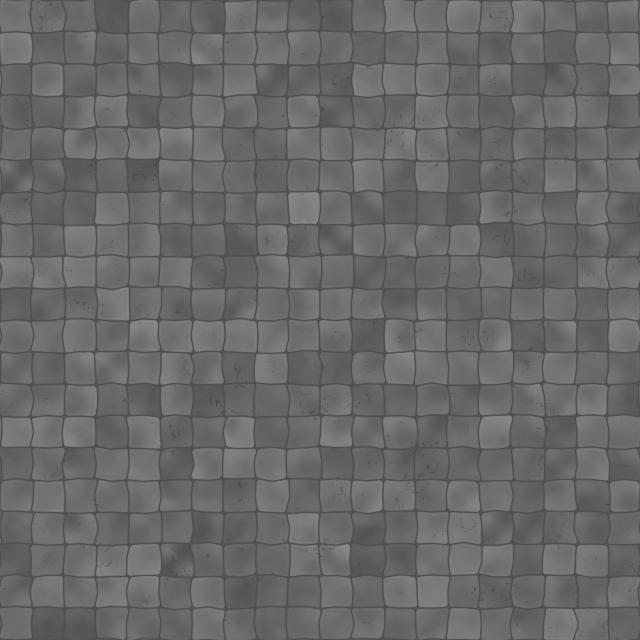
A WebGL 1 fragment shader for this texture:

```glsl
precision highp float;
// Grid of worn grey stone tiles with wavy dark joints, mottled faces and fine pits.

uniform vec2 u_resolution;

#define TILES 20.0
#define JOINT_WIDTH 0.042
#define CORNER_RADIUS 0.09
#define EDGE_WOBBLE 0.13
#define TONE_SPREAD 0.095
#define MOTTLE 0.13
#define CENTRE_SHADE 0.035
#define WEAR_DEPTH 0.07
#define STONE_COLOR vec3(0.422, 0.422, 0.416)
#define JOINT_COLOR vec3(0.315, 0.315, 0.310)

float hash(vec2 p) {
  return fract(sin(dot(p, vec2(127.1, 311.7))) * 43758.5453);
}

// Value noise that wraps after the given number of lattice cells.
float noise(vec2 p, vec2 period, float seed) {
  vec2 i = floor(p);
  vec2 f = fract(p);
  vec2 u = f * f * (3.0 - 2.0 * f);
  vec2 lo = mod(i, period) + seed;
  vec2 hi = mod(i + 1.0, period) + seed;
  return mix(mix(hash(lo), hash(vec2(hi.x, lo.y)), u.x),
             mix(hash(vec2(lo.x, hi.y)), hash(hi), u.x), u.y);
}

float roundedBox(vec2 p, float halfSize, float radius) {
  vec2 q = abs(p) - halfSize + radius;
  return length(max(q, 0.0)) + min(max(q.x, q.y), 0.0) - radius;
}

// Sparse clusters of tiny pits and hairline scratches, from 0 to 1.
float wear(vec2 p) {
  float cluster = smoothstep(0.64, 0.84, noise(p * 2.0, vec2(TILES * 2.0), 41.0));
  float pits = smoothstep(0.76, 0.92, noise(p * 13.0, vec2(TILES * 13.0), 7.0));
  float ridge = abs(noise(p * 4.0, vec2(TILES * 4.0), 23.0) - 0.5);
  float broken = smoothstep(0.5, 0.7, noise(p * 7.0, vec2(TILES * 7.0), 61.0));
  float scratch = (1.0 - smoothstep(0.01, 0.04, ridge)) * broken;
  return cluster * max(pits, 0.7 * scratch);
}

void main() {
  vec2 p = gl_FragCoord.xy / u_resolution * TILES;
  float pixel = TILES / min(u_resolution.x, u_resolution.y);

  // Bend the horizontal joints, then shift the vertical ones row by row.
  vec2 bent = p;
  bent.y += EDGE_WOBBLE * 0.7 * (noise(p * vec2(2.0, 1.0), vec2(2.0, 1.0) * TILES, 3.0) - 0.5);
  float row = mod(floor(bent.y), TILES);
  bent.x += EDGE_WOBBLE * (noise(p * vec2(1.0, 2.0), vec2(1.0, 2.0) * TILES, 11.0 + row * 17.3) - 0.5);

  vec2 cell = mod(floor(bent), TILES);
  vec2 local = fract(bent) - 0.5;
  float tone = hash(cell + 5.3);
  float character = hash(cell + 71.9);

  // Tile outline
  float radius = CORNER_RADIUS * mix(0.5, 1.4, character);
  float dist = roundedBox(local, 0.5 - 0.5 * JOINT_WIDTH, radius);
  float face = 1.0 - smoothstep(-0.6 * pixel, 0.6 * pixel, dist);

  // Face shading: tile tone, soft patches, darker middle and grain
  float seed = hash(cell + 19.7) * 90.0;
  float patches = noise(local * 1.6 + 4.5, vec2(64.0), seed) - 0.5;
  float fine = noise(local * 4.0 + 9.0, vec2(64.0), seed + 13.0) - 0.5;
  float middle = exp(-9.0 * dot(local, local)) - 0.4;
  float grain = noise(p * 10.0, vec2(TILES * 10.0), 31.0) - 0.5;
  float shade = TONE_SPREAD * (tone - 0.5) + MOTTLE * patches * mix(0.5, 1.0, character)
              + 0.022 * fine - CENTRE_SHADE * middle * character + 0.008 * grain;

  // Faint worn rim on lighter tiles, soft dirt beside the joint
  float rim = exp(-pow((dist + 0.055) / 0.03, 2.0));
  float dirt = exp(dist / 0.025);
  shade += 0.022 * rim * tone - 0.025 * dirt;
  shade -= WEAR_DEPTH * wear(p);

  vec3 tint = vec3(1.0, 0.0, -1.0) * 0.006 * (hash(cell + 37.1) - 0.5);
  vec3 color = mix(JOINT_COLOR, STONE_COLOR + shade + tint, face);
  gl_FragColor = vec4(color, 1.0);
}
```
